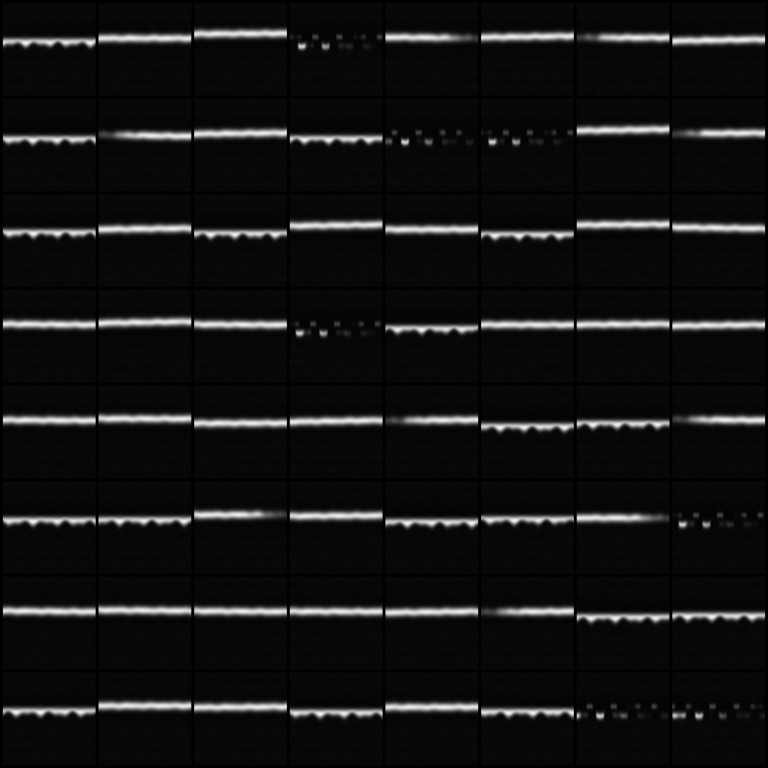
Give the GLSL for this pattern, as a Shadertoy shader.

```glsl
// Eight by eight black tiles, each crossed by a soft pale stroke that may ripple, fade or break.

const float TILES = 8.0;
const float TILE = 64.0;                     // tile side, in grid units
const float GAP = 2.0;                       // dark seam between tiles
const float PITCH = TILE + GAP;
const float SHEET = TILES * PITCH + GAP;     // whole canvas, in grid units
const float STROKE_DEPTH = 24.0;             // stroke centre below the tile top

float hash(vec2 p) {
    vec3 q = fract(vec3(p.xyx) * 0.1031);
    q += dot(q, q.yzx + 33.33);
    return fract((q.x + q.y) * q.z);
}

// Layered sines in -1..1, about four crests per tile.
float ripple(float x, float phase) {
    return 0.6 * sin(0.42 * x + phase) + 0.4 * sin(0.71 * x + 2.3 * phase);
}

// Distance to the nearest scattered cell point.
float cellular(vec2 p) {
    vec2 base = floor(p);
    float nearest = 2.0;
    for (int j = -1; j <= 1; j++) {
        for (int i = -1; i <= 1; i++) {
            vec2 cell = base + vec2(i, j);
            vec2 point = cell + vec2(hash(cell), hash(cell + 37.0));
            nearest = min(nearest, length(p - point));
        }
    }
    return nearest;
}

// Soft bell across the stroke.
float bell(float d, float width) {
    float t = d / width;
    return exp(-t * t);
}

// Even stroke, slightly tilted or shifted; some fade toward one end.
float cleanStroke(vec2 q, vec2 id, float phase) {
    float shift = 2.0 * hash(id + 11.0) - 1.0;
    float tilt = (hash(id + 23.0) - 0.5) * 0.035;
    float centre = STROKE_DEPTH + 3.0 * shift * shift * shift
                 + tilt * (q.x - 0.5 * TILE) + 0.25 * ripple(q.x, phase);
    float fading = step(0.8, hash(id + 41.0));
    float along = hash(id + 53.0) < 0.35 ? TILE - q.x : q.x;
    float fade = 1.0 - 0.75 * fading * smoothstep(34.0, 62.0, along + 4.0 * ripple(q.x, phase));
    float level = 0.88 + 0.04 * ripple(q.x * 0.7, phase);
    return level * fade * bell(q.y - centre, 2.75);
}

// Lowered stroke with a beaded underside.
float beadedStroke(vec2 q, vec2 id, float phase) {
    float wave = ripple(q.x, phase);
    float centre = STROKE_DEPTH + 2.2 + 2.0 * hash(id + 61.0) + 0.9 * wave;
    float width = 2.4 + 0.55 * wave;
    return (0.78 + 0.17 * wave) * bell(q.y - centre, width);
}

// Scattered remnants that die away along the tile.
float brokenStroke(vec2 q, vec2 id, float phase) {
    float wave = ripple(q.x, phase);
    float along = hash(id + 71.0) < 0.4 ? TILE - q.x : q.x;
    float fade = mix(1.0, 0.12, smoothstep(12.0, 46.0, along));
    float lower = smoothstep(-0.35, 0.65, wave) * fade
                * bell(q.y - STROKE_DEPTH - 5.5 - 0.8 * wave, 2.1);
    float upper = 0.25 * smoothstep(0.0, 0.8, ripple(q.x, phase + 2.5))
                * bell(q.y - STROKE_DEPTH + 0.5, 1.8);
    return 0.8 * lower + upper;
}

// Faint woven grain with a patchy strength.
float grain(vec2 q, vec2 p) {
    float weave = sin(q.x * 1.57) * sin(q.y * 1.57) + 0.5 * sin(q.y * 0.79);
    float patches = 1.0 - cellular(p / 5.0);
    return 0.029 + 0.006 * weave + 0.012 * (patches - 0.5);
}

void mainImage(out vec4 fragColor, in vec2 fragCoord) {
    // Tile layout, measured from the upper left
    vec2 p = fragCoord / iResolution.xy * SHEET;
    p.y = SHEET - p.y;
    vec2 id = clamp(floor((p - 0.5 * GAP) / PITCH), 0.0, TILES - 1.0);
    vec2 q = p - GAP - id * PITCH;

    // Kind of stroke in this tile
    float kind = hash(id + 5.0);
    float phase = 6.2832 * hash(id + 17.0);
    float stroke = kind < 0.62 ? cleanStroke(q, id, phase)
                 : kind < 0.86 ? beadedStroke(q, id, phase)
                 : brokenStroke(q, id, phase);

    // Ground, darkened in a halo beside the stroke
    float halo = bell(q.y - STROKE_DEPTH, 9.0);
    float value = grain(q, p) * (1.0 - 0.5 * halo) + stroke;

    // Smooth tile edges
    float soft = max(0.5, 0.75 * SHEET / min(iResolution.x, iResolution.y));
    vec2 inset = 0.5 * TILE - abs(q - 0.5 * TILE);
    float inside = smoothstep(-soft, soft, min(inset.x, inset.y));

    vec3 tint = vec3(0.99, 0.992, 1.0);
    fragColor = vec4(tint * clamp(value, 0.0, 1.0) * inside, 1.0);
}
```
